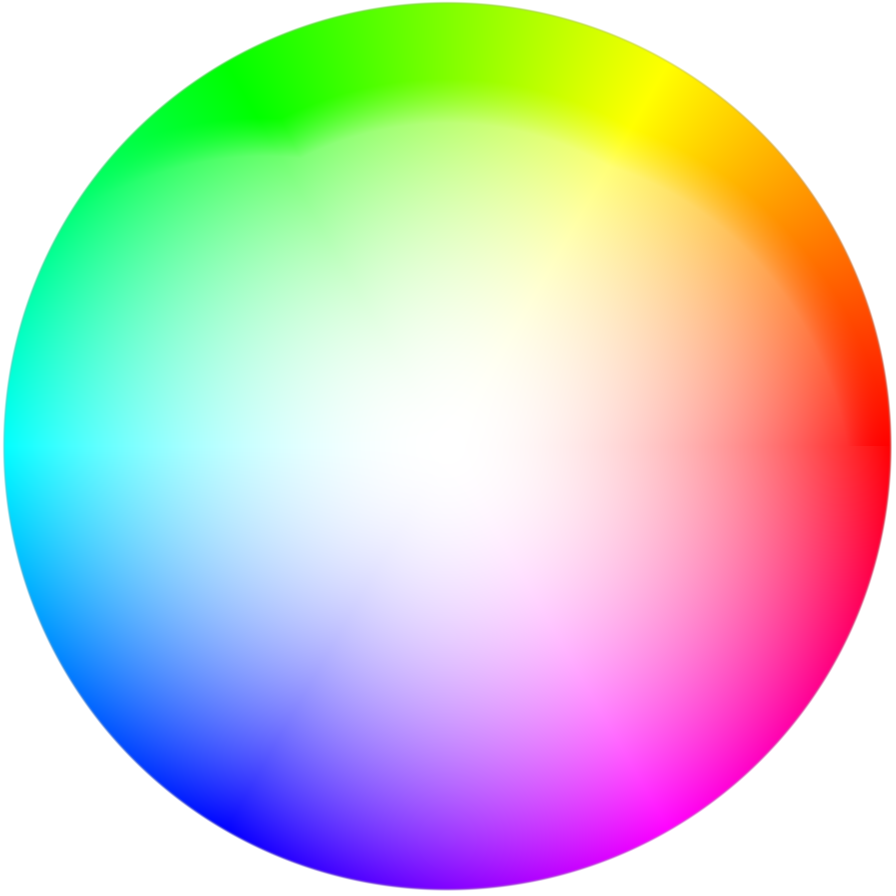
Reproduce this background procedurally as a three.js fragment shader.

```glsl
// A colour wheel on white: hue follows the angle, saturation grows with
// the radius, and a fully saturated band hugs the upper right rim.
// Built from polar coordinates and a piecewise linear hue ramp.
varying vec2 vUv;

// Pure hue, with h counted in sixths of a turn from red
vec3 hueColor(float h) {
  return clamp(abs(mod(h + vec3(0.0, 4.0, 2.0), 6.0) - 3.0) - 1.0, 0.0, 1.0);
}

// Radius where the saturated band begins; above 1 there is no band
float bandRadius(float h) {
  return 0.818 + 0.174 * max(1.0 - h, 0.0) + 0.51 * max(h - 1.95, 0.0);
}

void main() {
  // Polar coordinates, with radius 1 at the rim
  vec2 p = (vUv - vec2(0.4993, 0.502)) / 0.4954;
  float radius = length(p);
  float angle = atan(p.y, p.x + (radius < 0.0001 ? 0.0001 : 0.0));
  float hue = mod(angle * 0.95493 + 6.0, 6.0);

  // Soft white core, then the band that saturates early
  float saturation = min(pow(radius, 1.95), 1.0);
  float band = clamp((radius - bandRadius(hue) + 0.09) / 0.1, 0.0, 1.0);
  saturation = mix(saturation, 1.0, band);
  vec3 wheel = mix(vec3(1.0), hueColor(hue), saturation);

  // Thin grey rim, then a smooth edge against the white ground
  wheel = mix(wheel, vec3(0.65), 0.4 * smoothstep(0.994, 1.0, radius));
  float outside = smoothstep(0.997, 1.003, radius);
  gl_FragColor = vec4(mix(wheel, vec3(1.0), outside), 1.0);
}
```
